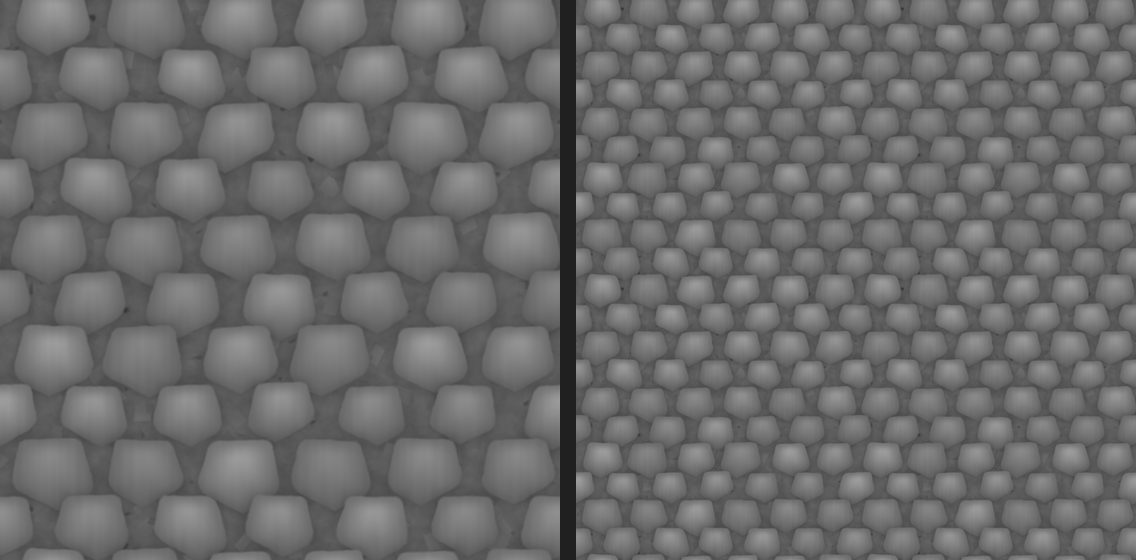
Left, the tile; right, the same tile 2 across and 2 down.
A WebGL 1 fragment shader for this texture map:

```glsl
precision highp float;
// Tileable grey relief of staggered blunt scales: 6 columns by 10 rows.
// Each scale is a smooth intersection of half planes, bevelled and shaded,
// layered downwards over a rough bed of angular chips and wrapped noise.

uniform vec2 u_resolution;

#define COLUMNS 6.0
#define ROWS 10.0
#define ROW_STEP 0.6
#define FIRST_TOP 0.516
#define STAGGER 0.56
#define BED_TONE 0.385
#define SCALE_TONE 0.395
#define RELIEF 0.19
#define JITTER 0.05
#define CHIP_GRID 5.0
#define SHADOW 0.13
#define STREAKS 0.014

vec2 hash2(vec2 p) {
    vec3 q = fract(p.xyx * vec3(0.1031, 0.1030, 0.0973));
    q += dot(q, q.yzx + 33.33);
    return fract((q.xx + q.yz) * q.zy);
}

float gradDot(vec2 cell, vec2 corner, vec2 f, vec2 period) {
    float a = 6.2832 * hash2(mod(cell + corner, period) + 7.0).x;
    return dot(vec2(cos(a), sin(a)), f - corner);
}

// Gradient noise that repeats after a whole number of cells
float noise(vec2 p, vec2 period) {
    vec2 i = floor(p), f = p - i;
    vec2 s = f * f * f * (f * (f * 6.0 - 15.0) + 10.0);
    float lower = mix(gradDot(i, vec2(0.0), f, period), gradDot(i, vec2(1.0, 0.0), f, period), s.x);
    float upper = mix(gradDot(i, vec2(0.0, 1.0), f, period), gradDot(i, vec2(1.0), f, period), s.x);
    return mix(lower, upper, s.y);
}

float fbm(vec2 p, float frequency) {
    float sum = 0.0, weight = 1.0;
    for (int i = 0; i < 4; i++) {
        sum += weight * noise(p * frequency, vec2(COLUMNS * frequency));
        frequency *= 2.0;
        weight *= 0.6;
    }
    return sum;
}

float smoothMax(float a, float b, float k) {
    float h = max(k - abs(a - b), 0.0) / k;
    return max(a, b) + h * h * k * 0.25;
}

// Rough ground: grain, dark pits and tilted broken chips
float bed(vec2 p, float pixel) {
    float grain = fbm(p, 4.0);
    float tone = BED_TONE + 0.045 * grain;
    vec2 g = p * CHIP_GRID, base = floor(g);
    for (int y = -1; y <= 1; y++)
    for (int x = -1; x <= 1; x++) {
        vec2 cell = base + vec2(float(x), float(y));
        vec2 id = mod(cell, COLUMNS * CHIP_GRID);
        vec2 a = hash2(id + 41.0), b = hash2(id + 83.0);
        vec2 l = g - cell - a;
        float c = cos(6.2832 * b.x), s = sin(6.2832 * b.x);
        l = vec2(c * l.x + s * l.y, c * l.y - s * l.x);
        l.x += 0.35 * l.y * (a.y - 0.5);
        vec2 halfSize = vec2(0.25 + 0.3 * a.x, 0.18 + 0.3 * a.y);
        vec2 edge = abs(l) - halfSize;
        float d = max(edge.x, edge.y) / CHIP_GRID;
        float present = step(b.y, 0.42);
        float chipTone = BED_TONE + 0.07 * (a.y - 0.35) + 0.05 * l.x + 0.015 * grain;
        tone = mix(tone, chipTone, present * 0.8 * smoothstep(pixel, -pixel, d));
    }
    float pit = noise(p * 6.0 + 0.5, vec2(COLUMNS * 6.0));
    return tone - 0.13 * smoothstep(0.42, 0.62, pit + 0.1 * grain);
}

// Lays one scale over the tone; l.y runs down from its top edge
float layScale(float tone, vec2 l, vec2 id, float size, float rough, float streak, float pixel) {
    vec2 a = hash2(id + 3.0), b = hash2(id + 19.0), c = hash2(id + 57.0);
    size *= 0.95 + 0.12 * a.x;
    l = (l - JITTER * (b - 0.5)) / size;
    float t = l.y + 0.12 * (c.x - 0.5) * l.x;
    float x = l.x + 0.16 * (a.y - 0.5) * t;
    float side = abs(x) - 0.31 - 0.25 * t;
    float bottom = t - 0.74 + 0.5 * abs(x - 0.25 * (c.y - 0.5));
    float d = smoothMax(smoothMax(-t, side * 0.97, 0.09), bottom * 0.9, 0.16);
    d = d * size + rough;

    // Bevels rise from the top and flanks, then the crown sinks downwards
    float bevel = smoothstep(-0.03, 0.2, t) * smoothstep(0.0, 0.34, -side);
    float crown = 1.0 - smoothstep(0.12, 0.78, t);
    float gain = RELIEF * (0.65 + 0.55 * b.x);
    float face = SCALE_TONE + gain * (0.32 + 0.68 * bevel) * crown + streak;
    face -= 0.02 * smoothstep(-0.12, 0.0, d);

    tone *= 1.0 - SHADOW * exp(-14.0 * max(d, 0.0));
    return mix(tone, face, smoothstep(pixel, -pixel - 0.012, d));
}

void main() {
    vec2 p = gl_FragCoord.xy / u_resolution * COLUMNS;
    float pixel = COLUMNS / min(u_resolution.x, u_resolution.y);
    float down = ROWS * ROW_STEP - p.y;
    float tone = bed(p, pixel);
    float rough = 0.012 * fbm(p, 5.0);
    float streak = STREAKS * noise(p * vec2(16.0, 1.0), COLUMNS * vec2(16.0, 1.0));
    streak += 0.006 * fbm(p, 3.0);
    float firstRow = floor((down - FIRST_TOP) / ROW_STEP);

    // Upper rows first, so each lower row overlaps them
    for (int j = -1; j <= 1; j++) {
        float row = firstRow + float(j);
        float large = mod(row, 2.0);
        float x = p.x - STAGGER * large;
        float top = FIRST_TOP + ROW_STEP * row - 0.022 * large;
        for (int k = -1; k <= 1; k++) {
            float column = floor(x + 0.5) + float(k);
            vec2 id = vec2(mod(column, COLUMNS), mod(row, ROWS));
            tone = layScale(tone, vec2(x - column, down - top), id, mix(0.92, 1.01, large), rough, streak, pixel);
        }
    }
    gl_FragColor = vec4(vec3(clamp(tone, 0.0, 1.0)), 1.0);
}
```
